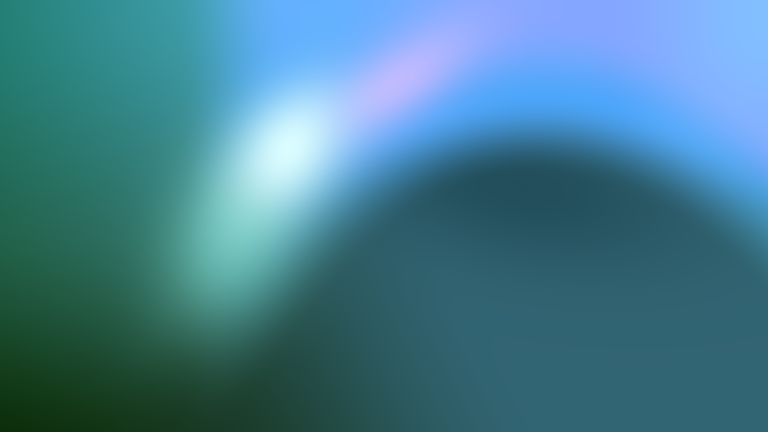
Give the GLSL for this background, as a Shadertoy shader.

```glsl
// Soft aurora backdrop: a blurred dark hill under a blue sky, with a green
// field on the left and a bright pearl glow on the hill's shoulder.
// Built from smooth gradients, a parabolic ridge and tilted Gaussian glows.

// Gaussian spot with its long axis turned by angle
float glow(vec2 p, vec2 center, float angle, vec2 radii) {
    float c = cos(angle), s = sin(angle);
    vec2 d = mat2(c, -s, s, c) * (p - center) / radii;
    return exp(-dot(d, d));
}

// Green field: dark at the foot, turning teal upward and to the right
vec3 fieldColor(vec2 uv) {
    vec3 col = mix(vec3(0.04, 0.16, 0.01), vec3(0.13, 0.37, 0.27), smoothstep(-0.1, 0.48, uv.y));
    col = mix(col, vec3(0.14, 0.50, 0.46), smoothstep(0.3, 1.0, uv.y));
    return col + min(uv.x, 0.4) * vec3(0.42, 0.46, 0.85) * mix(0.4, 1.0, uv.y);
}

// Sky: teal low down, azure along the ridge, periwinkle above
vec3 skyColor(vec2 uv, float height) {
    vec3 col = mix(vec3(0.26, 0.57, 0.63), vec3(0.30, 0.65, 0.98), smoothstep(0.3, 0.74, uv.y));
    col = mix(col, vec3(0.39, 0.69, 1.0), smoothstep(0.75, 1.0, uv.y));
    float violet = smoothstep(0.08, 0.27, height) * smoothstep(0.42, 0.68, uv.x);
    col = mix(col, vec3(0.52, 0.65, 1.0), violet);
    return mix(col, vec3(0.51, 0.75, 1.0), smoothstep(0.78, 1.0, uv.x) * smoothstep(0.5, 0.95, uv.y));
}

// Hill: slate on the right, deep green at the left foot, shaded under the crest
vec3 hillColor(vec2 uv, vec2 p) {
    vec3 col = mix(vec3(0.09, 0.21, 0.12), vec3(0.195, 0.395, 0.45),
                   smoothstep(0.2, 0.72, uv.x + 0.3 * uv.y));
    return col - vec3(0.06, 0.09, 0.095) * glow(p, vec2(1.2, 0.57), -0.2, vec2(0.4, 0.17));
}

void mainImage(out vec4 fragColor, in vec2 fragCoord) {
    vec2 uv = fragCoord / iResolution.xy;
    vec2 p = uv * vec2(16.0 / 9.0, 1.0);

    // Height above the ridge, and approximate distance across its edge
    float offset = uv.x - 0.7;
    float height = uv.y - 0.69 + 2.8 * offset * offset;
    float slope = 3.15 * offset;
    float edge = height / sqrt(1.0 + slope * slope);

    // Field into sky, then the blurred hill in front
    vec3 col = mix(fieldColor(uv), skyColor(uv, height), smoothstep(0.23, 0.38, uv.x));
    float blur = mix(0.15, 0.095, smoothstep(0.3, 0.6, uv.x));
    col = mix(hillColor(uv, p), col, smoothstep(-blur, blur, edge));

    // Mint tail, lilac streak and white core
    col = mix(col, vec3(0.47, 0.82, 0.77), 0.8 * glow(p, vec2(0.55, 0.47), 1.15, vec2(0.22, 0.14)));
    col = mix(col, vec3(0.78, 0.73, 1.0), 0.92 * glow(p, vec2(0.92, 0.81), 0.6, vec2(0.22, 0.09)));
    col = mix(col, vec3(0.87, 1.0, 1.0), 0.97 * glow(p, vec2(0.667, 0.655), 0.95, vec2(0.17, 0.115)));

    fragColor = vec4(clamp(col, 0.0, 1.0), 1.0);
}
```
